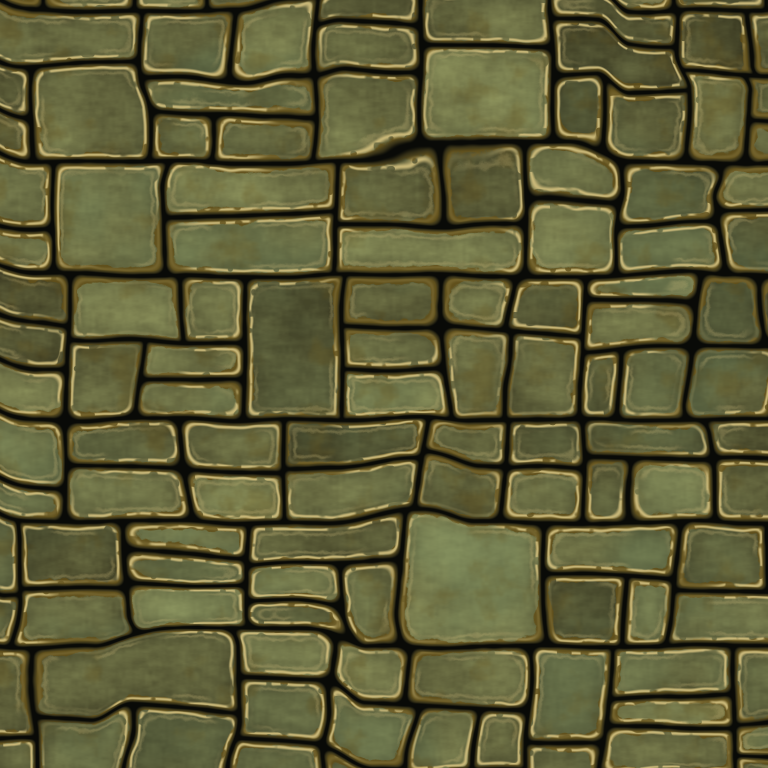
Give the GLSL for this texture, as a Shadertoy shader.

```glsl
const vec3 JOINT = vec3(0.035, 0.04, 0.028);
const vec3 SOIL = vec3(0.24, 0.215, 0.1);
const vec3 OCHRE = vec3(0.38, 0.31, 0.1);
const vec3 CREAM = vec3(0.80, 0.73, 0.48);
const vec3 DARK_STONE = vec3(0.25, 0.245, 0.14);
const vec3 LIGHT_STONE = vec3(0.53, 0.55, 0.345);
const vec3 COOL_STONE = vec3(0.39, 0.47, 0.33);

float hash(vec2 p) {
    return fract(sin(dot(p, vec2(127.1, 311.7))) * 43758.5453);
}

float noise(vec2 p) {
    vec2 i = floor(p), f = fract(p);
    f = f * f * (3.0 - 2.0 * f);
    return mix(mix(hash(i), hash(i + vec2(1, 0)), f.x),
               mix(hash(i + vec2(0, 1)), hash(i + vec2(1, 1)), f.x), f.y);
}

float fbm(vec2 p) {
    float sum = 0.0, amp = 0.5;
    for (int i = 0; i < 4; i++) {
        sum += amp * noise(p);
        p = p * 2.03 + 17.3;
        amp *= 0.5;
    }
    return sum / 0.9375;
}

float smoothMin(float a, float b, float k) {
    float h = max(k - abs(a - b), 0.0) / k;
    return min(a, b) - h * h * k * 0.25;
}

// Jittered boundaries along one axis
float boundary(float i, float count, float seed) {
    return (i + 0.4 * (hash(vec2(i, seed)) - 0.5)) / count;
}

float interval(float x, float count, float seed) {
    float i = floor(x * count);
    if (x < boundary(i, count, seed)) return i - 1.0;
    if (x >= boundary(i + 1.0, count, seed)) return i + 1.0;
    return i;
}

// Stepped warp that puts jogs and wobbles into the joints
vec2 warp(vec2 p) {
    float jogY = smoothstep(0.35, 0.65, noise(p * vec2(6.0, 3.5) + 4.7));
    float jogX = smoothstep(0.35, 0.65, noise(p * vec2(4.0, 7.0) + 31.2));
    vec2 wobble = vec2(noise(p * 15.0 + 9.1), noise(p * 15.0 + 55.4)) - 0.5;
    return p + vec2(0.014 * jogX, 0.026 * jogY) + 0.006 * wobble;
}

// Distance to the nearest joint, and a random id of the stone
vec2 masonry(vec2 p, float rounding) {
    float row = interval(p.y, 6.0, 3.0);
    float seed = row * 7.3 + 20.0;
    p.x += hash(vec2(row, 40.0));
    float col = interval(p.x, 3.0, seed);
    vec2 lo = vec2(boundary(col, 3.0, seed), boundary(row, 6.0, 3.0));
    vec2 hi = vec2(boundary(col + 1.0, 3.0, seed), boundary(row + 1.0, 6.0, 3.0));
    vec2 gap = min(p - lo, hi - p);
    float edge = smoothMin(gap.x, gap.y, rounding);
    float id = hash(vec2(row, col) + 12.7);

    // Split each block by slanted cuts until its stones are small
    for (int i = 0; i < 6; i++) {
        vec2 size = hi - lo;
        float area = size.x * size.y;
        float stopChance = hash(vec2(id * 91.7, 1.0));
        if (area < 0.0125 || (area < 0.032 && stopChance < 0.22)) break;
        float aspect = 1.6 * (0.6 + 0.8 * hash(vec2(id * 91.7, 2.0)));
        bool upright = size.x > size.y * aspect || size.y < 0.085;
        float cut = mix(0.34, 0.66, hash(vec2(id * 91.7, 3.0)));
        float tilt = 0.28 * (hash(vec2(id * 91.7, 4.0)) - 0.5);
        vec2 normal = normalize(upright ? vec2(1.0, tilt) : vec2(tilt * 0.6, 1.0));
        vec2 middle = mix(lo, hi, upright ? vec2(cut, 0.5) : vec2(0.5, cut));
        float side = dot(p - middle, normal);
        edge = smoothMin(edge, abs(side), rounding);
        if (upright) {
            if (side > 0.0) lo.x = middle.x; else hi.x = middle.x;
        } else {
            if (side > 0.0) lo.y = middle.y; else hi.y = middle.y;
        }
        id = hash(vec2(id * 91.7, side > 0.0 ? 5.0 : 6.0));
    }
    return vec2(max(edge, 0.0), id);
}

float band(float x, float center, float width) {
    return 1.0 - smoothstep(0.0, width, abs(x - center));
}

void mainImage(out vec4 fragColor, in vec2 fragCoord) {
    vec2 p = fragCoord / iResolution.y;
    vec2 stone = masonry(warp(p), 0.004 + 0.016 * noise(p * 9.0));
    float id = stone.y;
    float d = stone.x + 0.001 * (noise(p * 70.0) - 0.5);
    float ragged = stone.x + 0.007 * (fbm(p * 95.0) - 0.5);

    // Mottled stone face with a fine weave
    float mottle = fbm(p * 11.0 + id * 40.0);
    float grain = fbm(p * vec2(55.0, 110.0)) - 0.5;
    float weave = noise(p * vec2(90.0, 230.0)) + noise(p * vec2(230.0, 90.0)) - 1.0;
    float tone = 0.2 + 0.62 * hash(vec2(id, 8.0)) + 0.7 * (mottle - 0.45) + 0.3 * grain + 0.09 * weave;
    vec3 color = mix(DARK_STONE, LIGHT_STONE, clamp(tone, 0.0, 1.1));
    color = mix(color, COOL_STONE, 0.45 * hash(vec2(id, 9.0)) * smoothstep(0.35, 0.7, fbm(p * 8.0 + 70.0)));
    color = mix(color, OCHRE, 0.3 * smoothstep(0.55, 0.8, fbm(p * 24.0 + 25.0)));
    color *= mix(0.9, 1.02, smoothstep(0.008, 0.03, d));

    // Faint inner scuff line
    float scuff = band(ragged, 0.0145, 0.004) * smoothstep(0.35, 0.65, noise(p * 20.0 + 8.0));
    color = mix(color, CREAM, 0.28 * scuff);

    // Ochre crust and worn cream rim
    float crust = smoothstep(0.42, 0.64, fbm(p * 16.0 + 90.0));
    float crustWidth = mix(0.0062, 0.0115, crust);
    color = mix(color, OCHRE, 0.9 * (1.0 - smoothstep(crustWidth - 0.0012, crustWidth + 0.0012, ragged)));
    float worn = smoothstep(0.28, 0.5, noise(p * 10.0 + 44.0)) * smoothstep(0.22, 0.42, noise(p * 100.0));
    float rim = band(stone.x + 0.003 * (noise(p * 60.0) - 0.5), 0.0082, 0.0034);
    color = mix(color, CREAM, rim * mix(0.15, 0.95, worn));

    // Dark joint with a soft soiled shoulder
    color = mix(SOIL, color, smoothstep(0.0036, 0.0066, d));
    color = mix(JOINT, color, smoothstep(0.001, 0.0044, d));
    fragColor = vec4(color, 1.0);
}
```
